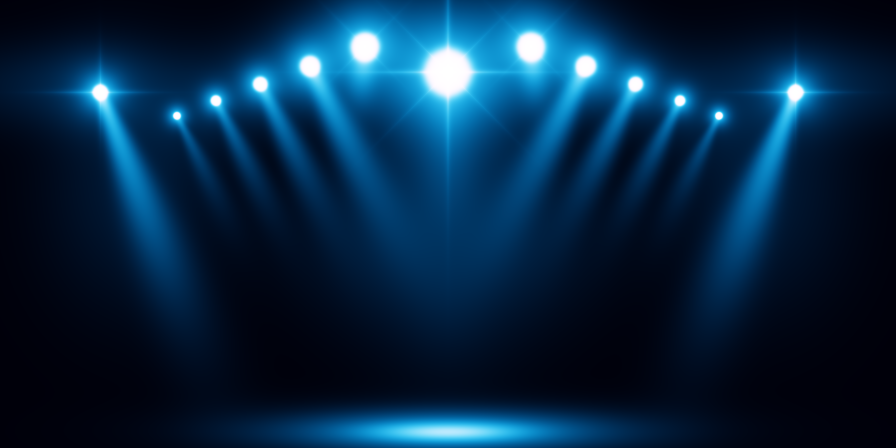
Write a Shadertoy shader that draws this background.

```glsl
// Concert stage: an arch of mirrored spotlights around one large central lamp,
// with soft beams, star flares, haze and a lit pool on the floor.
// All parts add to one light amount, which a curve turns from navy to white.

#define CENTRE_LAMP vec2(0.0, 0.839)
#define CENTRE_RADIUS 0.050
#define OUTER_LAMP vec2(0.776, 0.794)
#define OUTER_RADIUS 0.016
#define ARCH_LAMPS 5
#define ARCH_RADIUS 0.030
#define BEAM_SPREAD 0.12
#define RAY_WIDTH 0.005
#define AMBIENT 0.018

// Soft elliptical patch of light, 1 at its middle
float patchLight(vec2 d, vec2 radii) {
    vec2 e = d / radii;
    return exp(-dot(e, e));
}

// White disc with a tight halo and a wide, faint bloom
float lampLight(vec2 d, float radius) {
    float dist = length(d);
    float core = 6.0 * exp(-pow(dist / radius, 4.0));
    float halo = 4.5 * exp(-dist / (radius * 1.3));
    float bloom = 8.0 * radius * patchLight(d, vec2(0.11));
    return core + halo + bloom;
}

// Pair of crossed rays, with separate horizontal and vertical reach
float crossRays(vec2 d, vec2 reach) {
    vec2 a = abs(d);
    vec2 thin = exp(-a / RAY_WIDTH);
    vec2 fade = exp(-a / reach);
    return thin.y * fade.x + thin.x * fade.y;
}

vec2 turn45(vec2 d) {
    return vec2(d.x + d.y, d.y - d.x) * 0.7071;
}

// Widening cone that fades along its length; slope is sideways per unit down
float beamLight(vec2 d, float slope, float radius, float reach) {
    vec2 axis = normalize(vec2(slope, -1.0));
    float along = dot(d, axis);
    float across = d.x * axis.y - d.y * axis.x;
    float side = across / (radius * 0.6 + BEAM_SPREAD * max(along, 0.0));
    float travel = max(along, 0.0) / reach;
    return smoothstep(0.0, radius, along) * exp(-side * side - travel - 0.2 * travel * travel);
}

// Lamps and beams of one half of the stage
float halfStage(vec2 p) {
    float light = 0.0;
    for (int i = 0; i < ARCH_LAMPS; i++) {
        float n = float(i);
        vec2 lamp = vec2(0.185 + 0.129 * n - 0.006 * n * n,
                         0.896 - 0.045 * n + 0.0016 * n * n);
        float radius = ARCH_RADIUS * pow(0.72, n);
        bool inner = i == 0;
        float slope = inner ? 0.1 : -0.5;
        float reach = inner ? 0.07 : 0.28 - 0.03 * n;
        vec2 d = p - lamp;
        light += lampLight(d, radius);
        light += 2.9 * exp(-0.32 * n) * beamLight(d, slope, radius, reach);
        if (inner) light += 0.9 * crossRays(turn45(d), vec2(0.04));
    }

    // Outer lamp with its flare, long beam and surrounding haze
    vec2 d = p - OUTER_LAMP;
    light += lampLight(d, OUTER_RADIUS);
    light += 2.6 * beamLight(d, -0.38, OUTER_RADIUS, 0.28);
    light += 2.5 * crossRays(d, vec2(0.04, 0.03));
    light += 0.19 * patchLight(p - vec2(0.70, 0.58), vec2(0.19, 0.26));
    light += 0.22 * patchLight(p - vec2(0.84, 0.81), vec2(0.27, 0.09));
    return light;
}

// Central lamp, its star and the haze below it
float centreStage(vec2 p) {
    vec2 d = p - CENTRE_LAMP;
    float light = lampLight(d, CENTRE_RADIUS);
    light += 3.0 * crossRays(d, vec2(0.09, 0.09));
    light += 1.5 * crossRays(turn45(d), vec2(0.06));
    light += 0.6 * beamLight(d, 0.0, CENTRE_RADIUS, 0.25);
    float hazeWidth = mix(0.25, 0.14, smoothstep(0.3, 0.75, p.y));
    light += 0.34 * patchLight(p - vec2(0.0, 0.55), vec2(hazeWidth, 0.26));
    return light;
}

// Flat pool of light on the floor
float floorPool(vec2 p) {
    vec2 d = p - vec2(0.0, 0.036);
    return 3.2 * patchLight(d, vec2(0.14, 0.018))
         + 1.2 * patchLight(d, vec2(0.29, 0.038))
         + 0.3 * patchLight(d, vec2(0.47, 0.060));
}

// Light amount to colour: blue rises first, then green, red last
vec3 stageColour(float light) {
    vec3 exposure = vec3(0.0125 * light * light * light, 0.52 * light, light);
    return 1.0 - exp(-exposure) + vec3(0.0, -0.01, 0.02) * exp(-light);
}

void mainImage(out vec4 fragColor, in vec2 fragCoord) {
    vec2 p = fragCoord / iResolution.y;
    p.x -= 0.5 * iResolution.x / iResolution.y;
    float light = AMBIENT + centreStage(p) + floorPool(p);
    light += halfStage(p) + halfStage(vec2(-p.x, p.y));
    fragColor = vec4(clamp(stageColour(light), 0.0, 1.0), 1.0);
}
```
